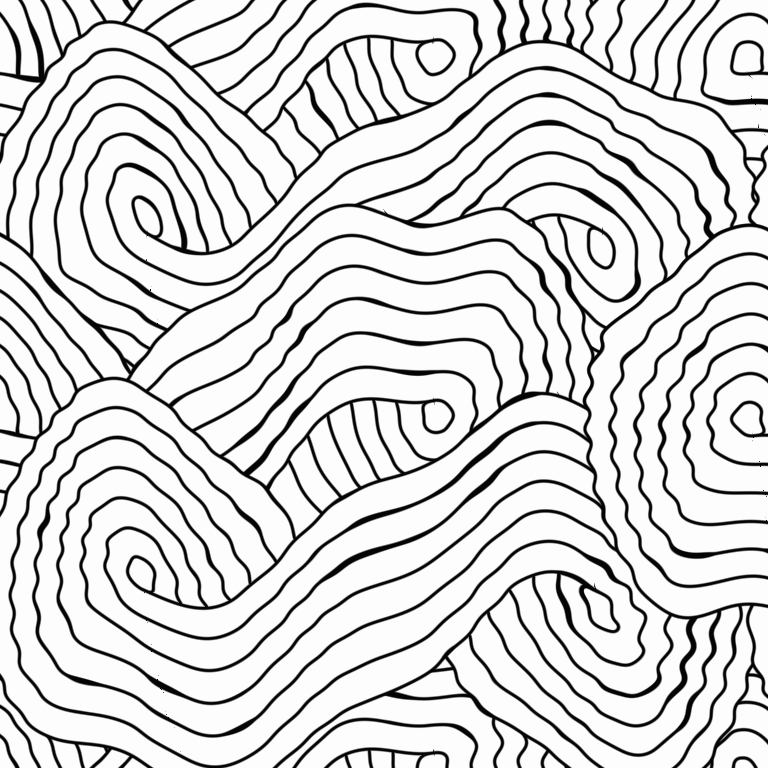
Give the GLSL for this pattern, as a three.js fragment shader.

```glsl
varying vec2 vUv;

#define SPACING 0.0375
#define RINGS 6.0
#define CORE 0.022
#define REACH 0.60
#define ROW_PITCH 0.233
#define PAIR_PITCH 1.0
#define LEAN 0.30
#define RIPPLE vec2(0.023, 0.017)
#define WIGGLE 0.0042
#define HALF_LINE 0.0021
#define SWELL 0.0020
#define SOFT 0.0013

const float OUTER = CORE + RINGS * SPACING;
const float PI = 3.14159;
const vec3 PAPER = vec3(0.992);
const vec3 INK = vec3(0.015);

float hash(vec2 p) {
  return fract(sin(dot(p, vec2(127.1, 311.7))) * 43758.5453);
}

float noise(vec2 p) {
  vec2 i = floor(p), f = fract(p);
  f = f * f * (3.0 - 2.0 * f);
  return mix(mix(hash(i), hash(i + vec2(1.0, 0.0)), f.x),
             mix(hash(i + vec2(0.0, 1.0)), hash(i + 1.0), f.x), f.y);
}

// Leaning local frame of a hill pair, with hand-drawn unevenness
vec2 pairFrame(vec2 p, vec2 cell) {
  float odd = mod(cell.x, 2.0);
  vec2 middle = vec2(mix(0.185, -0.03, odd) + 0.5 * REACH + PAIR_PITCH * cell.y,
                     0.225 + ROW_PITCH * cell.x);
  vec2 seed = cell * vec2(7.3, 3.9);
  vec2 q = p - middle;
  float flank = smoothstep(0.18, 0.42, abs(q.x));
  float drift = noise(p * 8.0 + seed);
  float wiggle = sin(q.y * 145.0 + 9.0 * drift) * (0.4 + noise(p * 7.0 - seed));
  q.x += WIGGLE * wiggle * mix(0.45, 1.0, flank);
  float along = q.x + 0.5 * REACH + mix(0.042, -0.01, odd);
  q.y -= mix(RIPPLE.x, RIPPLE.y, odd) * cos(along * 2.0 * PI / mix(0.283, 0.23, odd));
  q += 0.016 * (vec2(drift, noise(p * 6.0 + seed + 31.0)) - 0.5);
  q.y -= mix(-0.05, 0.055, odd) * q.x;
  q.x += LEAN * (1.0 - flank) * q.y;
  return q;
}

// x: contour level, y: signed distance to the ribbon edge.
// The ribbon runs under the left hill and over the right one.
vec2 hillPair(vec2 p, vec2 cell) {
  vec2 q = pairFrame(p, cell);
  float halfReach = 0.5 * REACH;
  float average = 0.5 * (OUTER + CORE);
  float rise = q.y - average * sin(PI * clamp(q.x / REACH, -0.5, 0.5));
  float edge = abs(rise) - 0.5 * (OUTER - CORE);
  float past = abs(q.x) - halfReach;
  if (past < 0.0 && edge < 0.0) return vec2(average + rise, edge);

  // Inner sides are squarer than the outer flanks
  bool rightHill = q.x > halfReach || (past < 0.0 && rise < 0.0);
  vec2 r = abs(q - vec2(rightHill ? halfReach : -halfReach, 0.0));
  r.x *= past < 0.0 ? 1.13 : 1.2;
  float power = past < 0.0 ? 2.7 : 2.15;
  float level = pow(pow(r.x, power) + pow(r.y, power), 1.0 / power);
  float away = 2.0 * max(past, 0.0);
  return vec2(level, edge + (edge < 0.0 ? -away : away));
}

// x: ink, y: coverage of what lies behind
vec2 drawPair(vec2 p, vec2 cell) {
  vec2 field = hillPair(p, cell);
  if (field.x > OUTER + 0.03 && abs(field.y) > 0.03) return vec2(0.0);

  // Slopes turn levels into distances on the canvas
  float e = 0.0004;
  vec2 dx = (hillPair(p + vec2(e, 0.0), cell) - field) / e;
  vec2 dy = (hillPair(p + vec2(0.0, e), cell) - field) / e;
  vec2 slope = clamp(sqrt(dx * dx + dy * dy), 0.6, 2.5);

  float ring = clamp(floor((field.x - CORE) / SPACING + 0.5), 0.0, RINGS);
  float contour = abs(field.x - CORE - ring * SPACING) / slope.x;
  float d = min(contour, abs(field.y) / slope.y);

  float swell = smoothstep(0.70, 0.98, noise(p * 19.0 + cell * 5.7));
  float width = HALF_LINE + SWELL * swell;
  float ink = 1.0 - smoothstep(width - SOFT, width + SOFT, d);
  return vec2(ink, max(ink, step(field.x, OUTER)));
}

void main() {
  float dark = 0.0;
  float open = 1.0;

  // Front to back: one raised pair, then rows upward, then rows below
  for (int n = 0; n < 25; n++) {
    float index = float(n) - 1.0;
    float row = floor((index + 0.5) / 3.0);
    float pair = 1.0 - (index - 3.0 * row);
    row = row < 6.0 ? row : 5.0 - row;
    vec2 cell = n == 0 ? vec2(1.0) : vec2(row, pair);
    vec2 layer = drawPair(vUv, cell);
    dark += open * layer.x;
    open *= 1.0 - layer.y;
    if (open < 0.004) break;
  }

  gl_FragColor = vec4(mix(PAPER, INK, clamp(dark, 0.0, 1.0)), 1.0);
}
```
